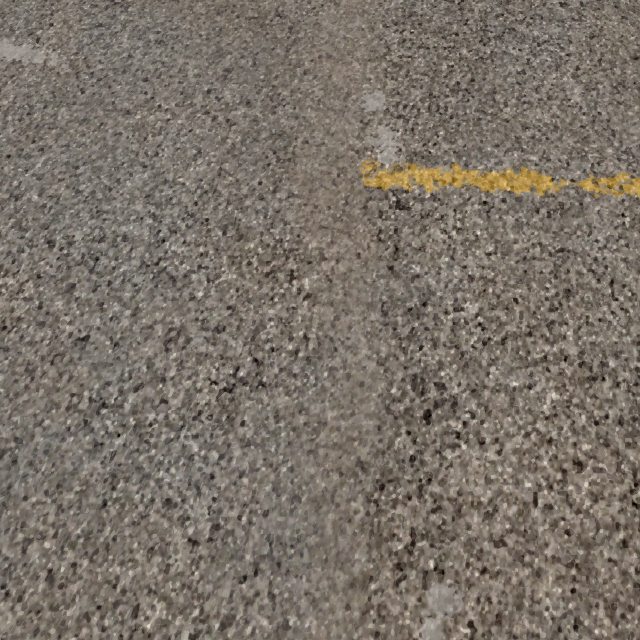
Write a three.js fragment shader that draws this texture.

```glsl
// Worn asphalt seen at a slant, with a chipped yellow line and pale paint scraps.
// Smooth cellular noise on a perspective ground plane gives the grains, the broad
// stains and the ragged paint edges.
varying vec2 vUv;

const vec3 DUST = vec3(0.500, 0.456, 0.412);
const vec3 STONE = vec3(0.477, 0.458, 0.434);
const vec3 YELLOW = vec3(0.76, 0.61, 0.30);
const vec3 PALE = vec3(0.635, 0.615, 0.590);
const float HORIZON = 2.6;                 // height of the vanishing line
const vec2 GRAIN_DENSITY = vec2(116.0, 86.0);
const float GRAIN_LEAN = 0.12;
const float GRAIN_SHARPNESS = 5.5;
const float COARSE_CONTRAST = 0.22;
const float FINE_CONTRAST = 0.15;
const float PIT_DEPTH = 0.16;
const float FLECK_GAIN = 0.14;
const float STAIN_CONTRAST = 0.055;
const float LINE_START = 0.565;
const float LINE_HALF = 0.0160;

vec3 hash3(vec2 p) {
  vec3 q = fract(vec3(p.xyx) * vec3(0.1031, 0.1030, 0.0973));
  q += dot(q, q.yxz + 33.33);
  return fract((q.xxy + q.yzz) * q.zyx);
}

// Three random values per cell, blended softly across cell borders.
vec3 cells(vec2 p, float sharpness) {
  vec2 cell = floor(p);
  vec2 local = fract(p);
  vec3 sum = vec3(0.0);
  float total = 0.0;
  for (int j = -1; j <= 1; j++) {
    for (int i = -1; i <= 1; i++) {
      vec2 offset = vec2(float(i), float(j));
      vec2 site = 0.1 + 0.8 * hash3(cell + offset + 71.0).xy;
      vec2 d = offset + site - local;
      float weight = exp(-sharpness * dot(d, d)) + 1e-7;
      sum += weight * hash3(cell + offset);
      total += weight;
    }
  }
  return sum / total;
}

vec2 groundPlane(vec2 uv) {
  return vec2(uv.x - 0.5, uv.y) * HORIZON / (HORIZON - uv.y) + 1.0;
}

float softBump(float x, float center, float width) {
  float t = (x - center) / width;
  return exp(-t * t);
}

// Coverage of a ragged elliptical scrap of paint.
float scrap(vec2 uv, vec2 center, vec2 radius, float ragged) {
  float d = length((uv - center) / radius) + ragged;
  return 1.0 - smoothstep(0.85, 1.15, d);
}

void main() {
  vec2 uv = vUv;
  vec2 ground = groundPlane(uv);
  vec2 leaning = vec2(ground.x - GRAIN_LEAN * ground.y, ground.y);

  // Broad stains and local wear
  vec3 broad = cells(ground * vec2(5.0, 3.5), 4.0);
  vec3 patches = cells(ground * vec2(17.0, 12.0) + 9.0, 4.0);
  vec3 stain = mix(broad, patches, 0.4) - 0.5;
  float wander = 0.02 * sin(uv.y * 11.0) + 0.01 * sin(uv.y * 27.0 + 1.0);
  float track = softBump(uv.x + wander, 0.53, 0.055);
  float seam = softBump(uv.x + wander * 0.5, 0.625, 0.045) * softBump(uv.y, 0.43, 0.22);
  float rightSide = smoothstep(0.55, 0.62, uv.x + wander * 0.5);
  float lowerRight = rightSide * (1.0 - smoothstep(0.1, 0.5, uv.y));
  float wear = 0.95 + 0.6 * stain.y + 0.2 * rightSide - 0.25 * track;
  wear *= mix(1.08, 0.78, smoothstep(0.5, 1.0, uv.y));
  wear = clamp(wear, 0.45, 1.4);

  // Stones, pits and bright flecks
  vec3 coarse = cells(leaning * GRAIN_DENSITY, GRAIN_SHARPNESS);
  vec3 fine = cells(leaning * GRAIN_DENSITY * 1.6 + 37.0, GRAIN_SHARPNESS);
  float relief = COARSE_CONTRAST * (coarse.x - 0.5) + FINE_CONTRAST * (fine.x - 0.5);
  relief -= PIT_DEPTH * smoothstep(0.70, 0.92, coarse.y);
  relief -= PIT_DEPTH * 0.6 * smoothstep(0.72, 0.92, fine.y);
  relief += FLECK_GAIN * smoothstep(0.72, 0.94, fine.z);
  relief += FLECK_GAIN * 0.5 * smoothstep(0.74, 0.94, coarse.z);
  relief *= wear;

  // Asphalt colour
  float dusty = 0.5 + 1.2 * stain.z + 0.35 * track + 0.45 * lowerRight;
  dusty -= 0.25 * (1.0 - smoothstep(0.1, 0.5, uv.x));
  vec3 color = mix(STONE, DUST, clamp(dusty, 0.0, 1.0));
  color += STAIN_CONTRAST * stain.x + 0.015 * track - 0.04 * seam - 0.022 * lowerRight;
  color -= 0.025 * rightSide * smoothstep(0.75, 1.0, uv.y);
  color += relief;
  color += (vec3(coarse.z, fine.z, coarse.y) - 0.5) * vec3(0.025, 0.018, 0.032);

  // Chipped yellow line, worn through near the right
  vec3 chips = cells(ground * vec2(62.0, 48.0) + 5.0, 7.0) - 0.5;
  float lineY = 0.727 - 0.042 * (uv.x - LINE_START);
  float lineHalf = LINE_HALF - 0.021 * softBump(uv.x, 0.893, 0.028);
  float edge = abs(uv.y - lineY) - lineHalf + 0.016 * chips.x + 0.009 * (fine.x - 0.5);
  float yellow = 1.0 - smoothstep(-0.003, 0.003, edge);
  yellow *= smoothstep(-0.003, 0.003, uv.x - LINE_START + 0.008 * chips.y);
  yellow *= 1.0 - 0.65 * smoothstep(0.18, 0.34, chips.z);
  color = mix(color, YELLOW + relief * 0.6, yellow * 0.88);

  // Pale scraps and the streak at the upper left
  float ragged = 1.1 * chips.y + 0.5 * (fine.y - 0.5);
  float pale = scrap(uv, vec2(0.587, 0.840), vec2(0.018, 0.016), ragged);
  pale = max(pale, scrap(uv, vec2(0.602, 0.782), vec2(0.027, 0.016), ragged));
  pale = max(pale, scrap(uv, vec2(0.612, 0.755), vec2(0.020, 0.011), ragged));
  pale = max(pale, scrap(uv, vec2(0.692, 0.062), vec2(0.029, 0.026), ragged * 0.6));
  pale = max(pale, scrap(uv, vec2(0.672, 0.015), vec2(0.016, 0.018), ragged * 0.6));
  pale = max(pale, scrap(uv, vec2(0.311, 0.465), vec2(0.011, 0.010), ragged * 0.4));
  vec2 streak = vec2(uv.x, uv.y + 0.2 * uv.x);
  pale = max(pale, scrap(streak, vec2(0.0, 0.923), vec2(0.085, 0.014), ragged * 0.7));
  color = mix(color, PALE + relief * 0.35, pale * 0.8);

  gl_FragColor = vec4(clamp(color, 0.0, 1.0), 1.0);
}
```
